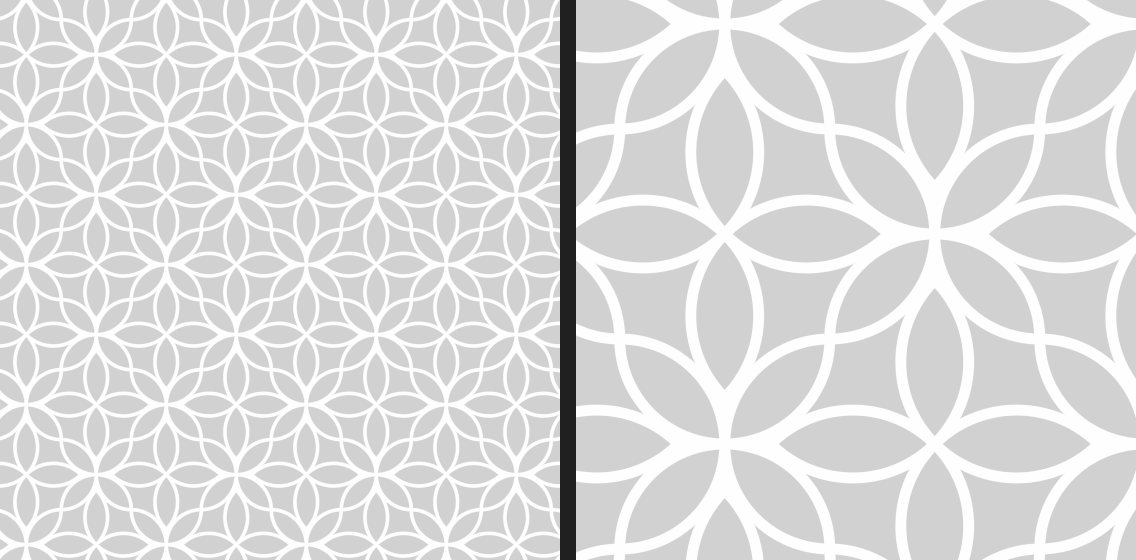
Left: the whole. Right: its middle third, enlarged.
Give the GLSL for this pattern, as a Shadertoy shader.

```glsl
const float NODES = 8.0;                    // grid nodes per side, two per repeat
const vec2 STAR_OFFSET = vec2(0.375, 0.219);
const float LINE_WIDTH = 0.052;
const float LEAF_HALF_LENGTH = 0.39;
const float STAR_FILL_RADIUS = 0.3;
const vec3 GROUND = vec3(0.82);
const vec3 LINE = vec3(0.995);

float circle(vec2 p, vec2 center, float radius) {
    return length(p - center) - radius;
}

// Folds the checkerboard of stars and crosses into one triangle:
// star at (0,0), cross at (1,0), meeting petal tips at (0.5,0.5).
vec2 foldToTriangle(vec2 p) {
    vec2 cell = floor(p);
    vec2 f = p - cell;
    if (mod(cell.x + cell.y, 2.0) > 0.5) f.x = 1.0 - f.x;
    if (f.x + f.y > 1.0) f = 1.0 - f;
    return vec2(max(f.x, f.y), min(f.x, f.y));
}

// Signed distance to the line work, negative inside the lines.
float lattice(vec2 p, float lineWidth, float leafHalf, float fillRadius) {
    // Diagonal petals: quarter arcs tangent to the grid axes
    float petal = circle(p, vec2(0.0, 0.5), 0.5);

    // Axis leaves: arcs leaving each cross at 45 degrees
    vec2 fromCross = vec2(1.0 - p.x, p.y);
    float leaf = circle(fromCross, vec2(leafHalf, -leafHalf), leafHalf * sqrt(2.0));

    // Solid wedge between petals near the star
    float wedge = max(length(p) - fillRadius, -min(petal, leaf));
    float outline = min(abs(petal), abs(leaf)) - 0.5 * lineWidth;
    return min(outline, wedge);
}

void mainImage(out vec4 fragColor, in vec2 fragCoord) {
    vec2 p = fragCoord / iResolution.xy * NODES - STAR_OFFSET;
    float pixel = NODES / min(iResolution.x, iResolution.y);

    float d = lattice(foldToTriangle(p), LINE_WIDTH, LEAF_HALF_LENGTH, STAR_FILL_RADIUS);
    float ink = 1.0 - smoothstep(-0.7 * pixel, 0.7 * pixel, d);
    fragColor = vec4(mix(GROUND, LINE, ink), 1.0);
}
```
